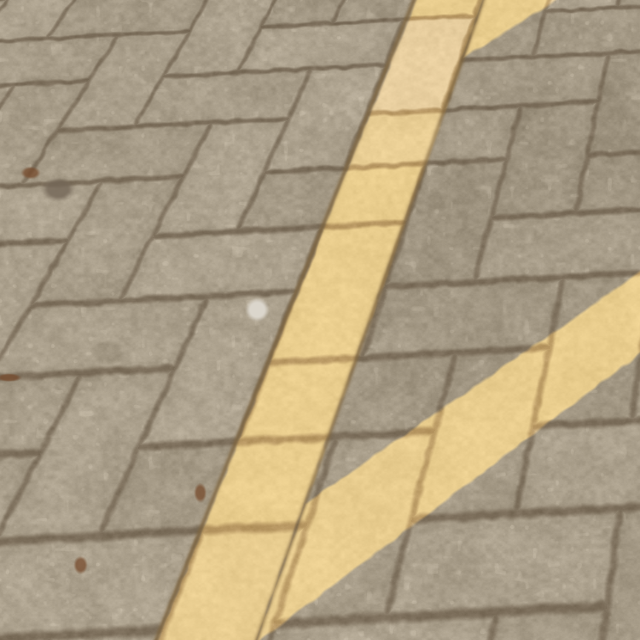
A WebGL 1 fragment shader for this texture:

```glsl
precision highp float;
uniform vec2 u_resolution;

float hash(vec2 p) {
  vec3 q = fract(vec3(p.xyx) * 0.1031);
  q += dot(q, q.yzx + 33.33);
  return fract((q.x + q.y) * q.z);
}

float valueNoise(vec2 p) {
  vec2 i = floor(p), f = fract(p);
  f = f * f * (3.0 - 2.0 * f);
  return mix(mix(hash(i), hash(i + vec2(1.0, 0.0)), f.x),
             mix(hash(i + vec2(0.0, 1.0)), hash(i + vec2(1.0)), f.x), f.y);
}

float fbm(vec2 p) {
  float sum = 0.0, gain = 0.5;
  for (int i = 0; i < 4; i++) {
    sum += gain * valueNoise(p);
    p = p * 2.03 + 17.3;
    gain *= 0.5;
  }
  return sum;
}

// Inverse perspective: canvas (y down) to paving cells.
vec2 toGround(vec2 p) {
  vec2 acrossCol = vec2(0.1263, -0.0068);
  vec2 depthCol = 0.045 * p + vec2(-0.0587, 0.0760);
  vec2 offset = p - vec2(0.1602, 0.2828);
  float det = acrossCol.x * depthCol.y - depthCol.x * acrossCol.y;
  return vec2(offset.x * depthCol.y - depthCol.x * offset.y,
              acrossCol.x * offset.y - offset.x * acrossCol.y) / det;
}

// Herringbone: xy is the brick centre, zw its half size.
vec4 herringbone(vec2 g) {
  vec2 cell = floor(g);
  float k = mod(cell.x + cell.y, 4.0);
  if (k < 0.5) return vec4(cell + vec2(0.5, 1.0), 0.5, 1.0);
  if (k < 1.5) return vec4(cell + vec2(0.5, 0.0), 0.5, 1.0);
  if (k < 2.5) return vec4(cell + vec2(1.0, 0.5), 1.0, 0.5);
  return vec4(cell + vec2(0.0, 0.5), 1.0, 0.5);
}

// Signed distance to the line a-b, positive on its right when heading down.
float sideOf(vec2 p, vec2 a, vec2 b) {
  vec2 dir = normalize(b - a);
  return dot(p - a, vec2(dir.y, -dir.x));
}

float fill(float d, float blur) {
  return smoothstep(-blur, blur, d);
}

float spot(vec2 p, vec2 centre, vec2 radius) {
  return 1.0 - smoothstep(0.6, 1.2, length((p - centre) / radius));
}

void main() {
  vec2 p = gl_FragCoord.xy / u_resolution;
  p.y = 1.0 - p.y;

  // Paving layout with slightly worn joints
  vec2 wobble = vec2(valueNoise(p * 65.0), valueNoise(p * 65.0 + 40.0)) - 0.5;
  vec2 ground = toGround(p + wobble * 0.004);
  vec4 brick = herringbone(ground);
  vec2 inset = brick.zw - abs(ground - brick.xy);
  float tint = hash(brick.xy * 2.0 + 71.0) - 0.5;
  float acrossJoint = 1.0 - smoothstep(0.01, 0.085, inset.y);
  float alongJoint = 1.0 - smoothstep(0.005, 0.06, inset.x);
  float joint = max(acrossJoint, alongJoint * 0.85);
  float rim = 1.0 - smoothstep(0.05, 0.2, min(inset.x, inset.y));

  // Stone surface
  float cloud = fbm(p * 22.0) - 0.47;
  float grain = fbm(p * vec2(110.0, 130.0)) - 0.47;
  vec3 stone = vec3(0.665, 0.622, 0.545) + tint * 0.045;
  stone += cloud * 0.09 + grain * 0.12 - rim * 0.015;
  stone += 0.02 * (p.y - 0.5) - 0.015 * fill(p.x - 0.6, 0.15);
  float chips = smoothstep(0.8, 0.95, valueNoise(p * 85.0 + 9.0));
  stone += chips * 0.045;
  vec3 gap = vec3(0.46, 0.405, 0.33) + grain * 0.1;
  vec3 color = mix(stone, gap, joint * 0.9);

  // Painted bands
  float bandLeft = sideOf(p, vec2(0.650, 0.0), vec2(0.247, 1.0));
  float bandRight = sideOf(p, vec2(0.755, 0.0), vec2(0.401, 1.0));
  float mainBand = min(bandLeft, -bandRight);
  float upper = sideOf(p, vec2(1.0, 0.426), vec2(0.501, 0.770));
  float lower = sideOf(p, vec2(1.0, 0.553), vec2(0.430, 0.983));
  float branch = min(min(upper, -lower), bandRight);
  float corner = min(-sideOf(p, vec2(0.870, 0.0), vec2(0.740, 0.081)), bandRight);
  float band = max(mainBand, max(branch, corner));
  float paint = fill(band + wobble.x * 0.004, 0.003);

  vec3 warm = mix(vec3(0.915, 0.805, 0.555), vec3(0.91, 0.81, 0.625),
                  smoothstep(-0.25, 0.25, tint));
  warm += cloud * 0.05 + grain * 0.075;
  warm = mix(warm, vec3(0.68, 0.55, 0.35) + grain * 0.12, joint * 0.85);
  color = mix(color, warm, paint);

  // Dark seams beside the main band
  float leftSeam = exp(-pow((bandLeft + 0.003) / 0.004, 2.0));
  float rightSeam = exp(-pow(bandRight / 0.004, 2.0));
  rightSeam *= 0.6 + 0.4 * valueNoise(p * 14.0);
  color = mix(color, vec3(0.49, 0.39, 0.24), max(leftSeam * 0.7, rightSeam * 0.75));

  // Stains and debris
  color = mix(color, vec3(0.86, 0.84, 0.80), spot(p, vec2(0.402, 0.484), vec2(0.017)));
  color = mix(color, vec3(0.45, 0.40, 0.34),
              0.8 * spot(p, vec2(0.091, 0.296), vec2(0.024, 0.017)));
  color -= 0.06 * spot(p, vec2(0.170, 0.550), vec2(0.026, 0.018));
  float debris = max(spot(p, vec2(0.126, 0.883), vec2(0.010, 0.013)),
                     spot(p, vec2(0.313, 0.770), vec2(0.009, 0.014)));
  debris = max(debris, spot(p, vec2(0.048, 0.270), vec2(0.014, 0.009)));
  debris = max(debris, spot(p, vec2(0.014, 0.590), vec2(0.018, 0.006)));
  color = mix(color, vec3(0.46, 0.29, 0.17), debris * 0.75);

  gl_FragColor = vec4(clamp(color, 0.0, 1.0), 1.0);
}
```
